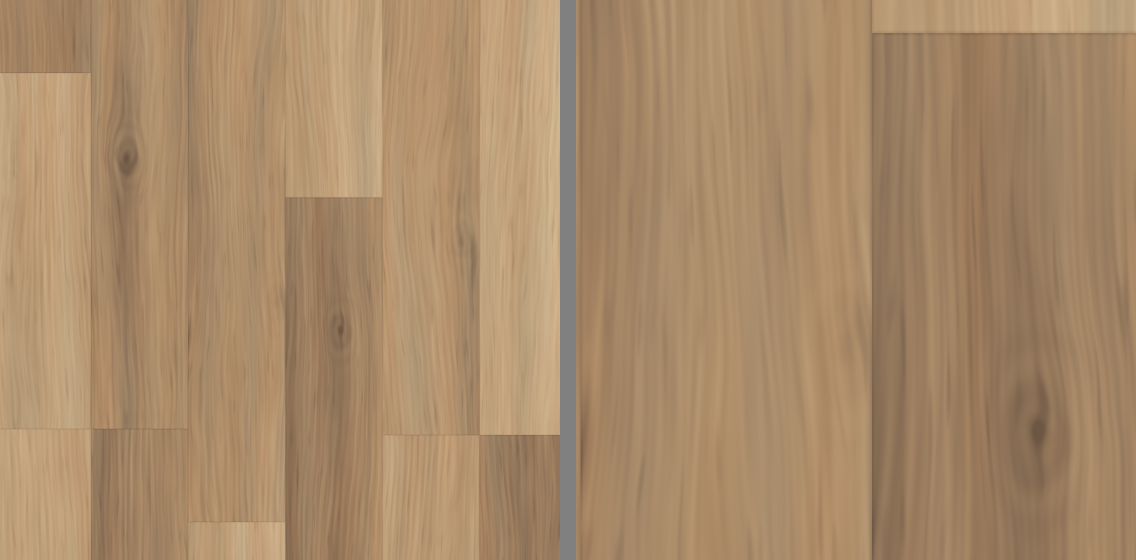
Left, the full canvas; right, a detail of the centre.
Reproduce this texture procedurally as a WebGL 1 fragment shader.

```glsl
precision highp float;
uniform vec2 u_resolution;

// Layout, in canvas units from the lower left
const float PLANK_WIDTH = 0.1735;
const float FIRST_EDGE = -0.011;
const float SHORT_LENGTH = 0.636;
const float LONG_LENGTH = 1.0;
const float SEAM_WIDTH = 0.0022;
const float SEAM_DEPTH = 0.17;

// Per-column values: columns 0-2, then columns 3-5
const vec3 JOINT_A = vec3(0.234, 0.234, 0.068);
const vec3 JOINT_B = vec3(0.647, 0.223, 0.223);
const vec3 UPPER_TONE_A = vec3(0.76, 0.43, 0.47);
const vec3 UPPER_TONE_B = vec3(0.71, 0.55, 0.78);
const vec3 LOWER_TONE_A = vec3(0.73, 0.33, 0.68);
const vec3 LOWER_TONE_B = vec3(0.32, 0.64, 0.32);
const float TOP_TONE = 0.36;
const vec3 LEAN_A = vec3(-0.06, 0.08, 0.14);
const vec3 LEAN_B = vec3(0.22, -0.08, 0.05);
const vec3 KNOT_X_A = vec3(0.22, 0.38, 0.92);
const vec3 KNOT_X_B = vec3(0.57, 0.82, 0.50);
const vec3 KNOT_Y_A = vec3(0.69, 0.72, 0.46);
const vec3 KNOT_Y_B = vec3(0.41, 0.57, 0.70);
const vec3 KNOT_POWER_A = vec3(0.25, 1.0, 0.25);
const vec3 KNOT_POWER_B = vec3(0.75, 0.40, 0.0);

// Grain
const vec2 KNOT_SIZE = vec2(0.030, 0.050);
const vec2 STREAK_SIZE = vec2(0.024, 0.26);
const float RING_COUNT = 85.0;
const float RING_DEPTH = 0.065;
const float BROAD_DEPTH = 0.36;
const float FIBRE_DEPTH = 0.20;
const float PORE_DEPTH = 0.16;
const float CRACK_DEPTH = 0.32;

const vec3 DARK_OAK = vec3(0.50, 0.40, 0.31);
const vec3 MID_OAK = vec3(0.69, 0.56, 0.42);
const vec3 LIGHT_OAK = vec3(0.82, 0.71, 0.56);
const vec3 WARM_TINT = vec3(0.035, -0.010, -0.030);

float pick(vec3 a, vec3 b, float column) {
  vec3 v = column < 2.5 ? a : b;
  float i = mod(column, 3.0);
  return i < 0.5 ? v.x : (i < 1.5 ? v.y : v.z);
}

vec2 gradient(vec2 cell) {
  vec2 h = vec2(dot(cell, vec2(127.1, 311.7)), dot(cell, vec2(269.5, 183.3)));
  return 2.0 * fract(sin(h) * 43758.55) - 1.0;
}

float noise(vec2 p) {
  vec2 i = floor(p), f = fract(p);
  vec2 s = f * f * f * (f * (f * 6.0 - 15.0) + 10.0);
  vec2 e = vec2(1.0, 0.0);
  float low = mix(dot(gradient(i), f), dot(gradient(i + e), f - e), s.x);
  float high = mix(dot(gradient(i + e.yx), f - e.yx),
                   dot(gradient(i + e.xx), f - e.xx), s.x);
  return mix(low, high, s.y);
}

vec3 oak(float tone) {
  return tone < 0.5 ? mix(DARK_OAK, MID_OAK, max(tone, -0.2) * 2.0)
                    : mix(MID_OAK, LIGHT_OAK, min(tone, 1.1) * 2.0 - 1.0);
}

vec3 floorColor(vec2 p) {
  // Plank under this point
  float across = (p.x - FIRST_EDGE) / PLANK_WIDTH;
  float column = floor(across);
  float plankLength = column < 0.5 ? SHORT_LENGTH : LONG_LENGTH;
  float joint = pick(JOINT_A, JOINT_B, column);
  float along = (p.y - joint) / plankLength;
  float row = floor(along);
  vec2 inside = vec2(fract(across), fract(along));
  vec2 seed = vec2(column * 17.37 + row * 5.71, row * 9.13 + column * 3.29);

  float tone = row < -0.5 ? pick(LOWER_TONE_A, LOWER_TONE_B, column)
                          : pick(UPPER_TONE_A, UPPER_TONE_B, column);
  if (row > 0.5) tone = TOP_TONE;
  tone += pick(LEAN_A, LEAN_B, column) * (inside.x - 0.5);

  // Knot, kept to its own plank
  vec2 knot = vec2(FIRST_EDGE + (column + pick(KNOT_X_A, KNOT_X_B, column)) * PLANK_WIDTH,
                   pick(KNOT_Y_A, KNOT_Y_B, column));
  float samePlank = 1.0 - step(0.5, abs(floor((knot.y - joint) / plankLength) - row));
  float power = samePlank * pick(KNOT_POWER_A, KNOT_POWER_B, column);
  vec2 d = p - knot + 0.012 * noise(p * 28.0 + seed);
  vec2 q = d / KNOT_SIZE, s = d / STREAK_SIZE;
  float nearKnot = exp(-dot(q, q));
  tone -= power * (0.20 * exp(-dot(s, s)) + 0.28 * exp(-7.0 * dot(q, q))
                 + 0.09 * nearKnot * cos(11.0 * length(q)));

  // Grain lines bend around the knot and wander along the plank
  float x = p.x - 0.75 * power * d.x * nearKnot;
  x += 0.040 * noise(p * vec2(6.0, 2.0) + seed) + 0.005 * noise(p * vec2(26.0, 9.0) + seed);
  float broad = noise(vec2(x * 22.0, p.y * 1.2) + seed);
  float ringStrength = 0.6 + 1.4 * noise(vec2(x * 14.0, p.y * 2.5) - seed);
  float phase = 6.2832 * RING_COUNT * x + 4.0 * noise(vec2(x * 40.0, p.y * 2.0) + seed);
  tone += BROAD_DEPTH * broad + RING_DEPTH * ringStrength * sin(phase);
  tone += FIBRE_DEPTH * noise(vec2(x * 250.0, p.y * 9.0) + seed);
  tone -= PORE_DEPTH * smoothstep(0.15, 0.55, noise(vec2(x * 180.0, p.y * 15.0) - seed));
  tone -= CRACK_DEPTH * smoothstep(0.36, 0.65, noise(vec2(x * 48.0, p.y * 5.0) - seed));

  // Seams
  vec2 edge = (0.5 - abs(inside - 0.5)) * vec2(PLANK_WIDTH, plankLength);
  tone -= SEAM_DEPTH * (1.0 - smoothstep(0.0, SEAM_WIDTH, min(edge.x, edge.y)));
  return oak(tone) + WARM_TINT * noise(vec2(x * 30.0, p.y * 2.0) - seed);
}

void main() {
  // Four samples smooth the plank edges and fine grain
  vec3 color = vec3(0.0);
  for (int i = 0; i < 4; i++) {
    vec2 offset = vec2(mod(float(i), 2.0), floor(float(i) / 2.0)) * 0.5 - 0.25;
    color += floorColor((gl_FragCoord.xy + offset) / u_resolution);
  }
  gl_FragColor = vec4(color * 0.25, 1.0);
}
```
